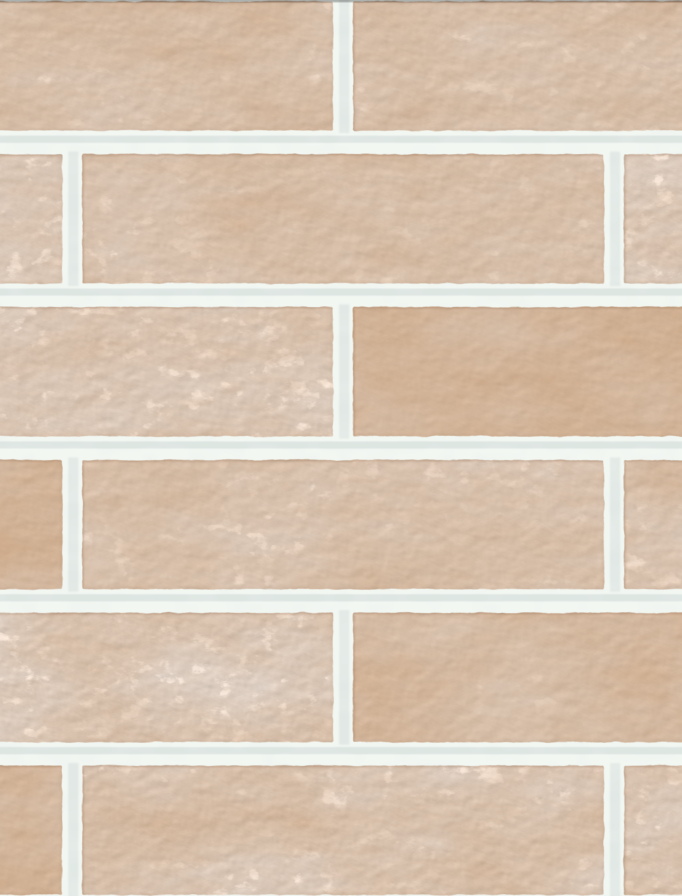
Reproduce this texture procedurally as a Shadertoy shader.

```glsl
// Running-bond wall of worn peach bricks with pale bevelled mortar joints

const vec2 CELL = vec2(0.604, 0.1706);      // brick plus joint, canvas height = 1
const vec2 JOINT = vec2(0.0222, 0.0262);    // joint widths: upright, level
const vec2 FIRST_JOINT = vec2(0.0805, 0.1589);
const vec3 CLAY_DEEP = vec3(0.815, 0.690, 0.575);
const vec3 CLAY_PALE = vec3(0.870, 0.815, 0.770);
const vec3 MORTAR_LIGHT = vec3(0.950, 0.968, 0.950);
const vec3 MORTAR_SHADE = vec3(0.870, 0.900, 0.888);

// Paleness of each brick, three per course from the top
const float WEAR[18] = float[18](
    0.38, 0.40, 0.40,
    0.55, 0.40, 0.78,
    0.62, 0.16, 0.30,
    0.14, 0.40, 0.46,
    0.70, 0.28, 0.40,
    0.18, 0.56, 0.64);

float hash(vec2 p) {
    vec3 q = fract(vec3(p.xyx) * 0.1031);
    q += dot(q, q.yzx + 33.33);
    return fract((q.x + q.y) * q.z);
}

float noise(vec2 p) {
    vec2 i = floor(p), f = fract(p);
    f = f * f * (3.0 - 2.0 * f);
    return mix(mix(hash(i), hash(i + vec2(1, 0)), f.x),
               mix(hash(i + vec2(0, 1)), hash(i + vec2(1, 1)), f.x), f.y);
}

float fbm(vec2 p) {
    float sum = 0.0, amp = 0.533;
    for (int i = 0; i < 4; i++) {
        sum += amp * noise(p);
        p = mat2(1.6, 1.2, -1.2, 1.6) * p + 17.3;
        amp *= 0.5;
    }
    return sum;
}

float boxDistance(vec2 p, vec2 halfSize, float radius) {
    vec2 q = abs(p) - halfSize + radius;
    return length(max(q, 0.0)) + min(max(q.x, q.y), 0.0) - radius;
}

float band(float x, float lo, float hi, float soft) {
    return smoothstep(lo - soft, lo + soft, x) - smoothstep(hi - soft, hi + soft, x);
}

// Clay face: cloudy wear, level streaks, embossed grain and pale flecks
vec3 brickColor(vec2 p, vec2 id, float wear) {
    vec2 s = p + id * vec2(7.1, 3.7) + 40.0;
    float cloud = fbm(s * vec2(7.0, 14.0)) - 0.5;
    float streak = fbm(s * vec2(26.0, 75.0)) - 0.5;
    float relief = fbm(s * vec2(75.0, 110.0)) - fbm((s + vec2(0.003, 0.004)) * vec2(75.0, 110.0));
    float fleck = smoothstep(0.60, 0.80, fbm(s * vec2(60.0, 85.0) + 9.0));
    float pale = wear + cloud * (0.65 + 0.5 * wear) + streak * 0.32;
    vec3 color = mix(CLAY_DEEP, CLAY_PALE, clamp(pale, -0.1, 1.15));
    color += relief * (0.06 + 0.07 * wear);
    return color + fleck * 0.10 * smoothstep(0.25, 0.85, pale);
}

// Bevelled joint: bright lips around a cool shaded groove
vec3 mortarColor(vec2 offset, vec2 p) {
    float level = band(offset.y, -0.0075, 0.0005, 0.0016);
    float upright = band(offset.x, -0.0045, 0.0070, 0.0022) * 0.75;
    float isLevel = 1.0 - smoothstep(0.0080, 0.0125, abs(offset.y));
    float shade = mix(upright, level, isLevel);
    shade += 0.25 * (noise(p * vec2(60.0, 90.0)) - 0.5);
    return mix(MORTAR_LIGHT, MORTAR_SHADE, clamp(shade, 0.0, 1.0));
}

void mainImage(out vec4 fragColor, in vec2 fragCoord) {
    vec2 uv = fragCoord / iResolution.xy;
    vec2 p = vec2(uv.x * 0.7604, 1.0 - uv.y);   // y runs down the wall
    float pixel = 1.0 / iResolution.y;

    // Courses, with every other one shifted by half a brick
    vec2 grid = (p - FIRST_JOINT) / CELL;
    float course = floor(grid.y);
    grid.x -= 0.5 * mod(course, 2.0);
    vec2 id = vec2(floor(grid.x), course);
    vec2 local = (grid - id) * CELL;
    vec2 offset = local - CELL * step(CELL * 0.5, local);

    // Brick outline with a slightly uneven edge
    float wobble = (fbm(p * 80.0) - 0.5) * 0.0028;
    float d = boxDistance(local - CELL * 0.5, (CELL - JOINT) * 0.5, 0.002) + wobble;
    float face = 1.0 - smoothstep(-pixel, pixel, d);

    int slot = int(mod(id.y + 1.0, 6.0) * 3.0 + mod(id.x + 1.0, 3.0));
    vec3 clay = brickColor(p, id, WEAR[slot]);

    // Darker rim, strongest along the top and left edges
    vec2 nearEdge = 1.0 - smoothstep(JOINT * 0.5, JOINT * 0.5 + 0.005, local);
    float rim = smoothstep(-0.005, 0.0, d);
    clay *= 1.0 - vec3(0.09, 0.13, 0.16) * rim * (0.25 + 0.75 * max(nearEdge.x, nearEdge.y));

    vec3 color = mix(mortarColor(offset, p), clay, face);

    // Thin shadow along the upper border
    color *= 1.0 - 0.28 * (1.0 - smoothstep(0.001, 0.004, p.y));
    fragColor = vec4(clamp(color, 0.0, 1.0), 1.0);
}
```
